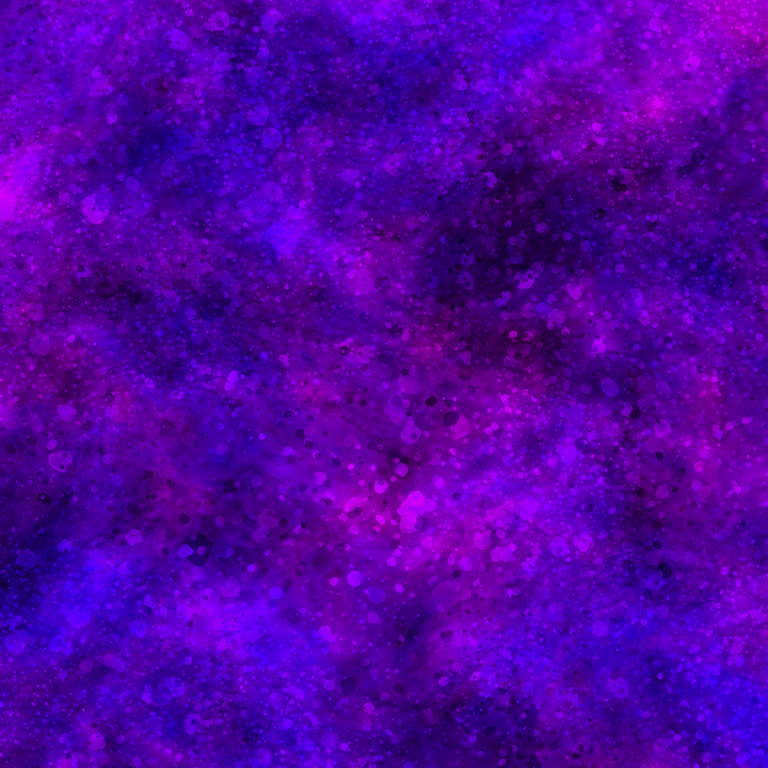
Write a WebGL 1 fragment shader that draws this texture.

```glsl
precision highp float;
// Violet nebula of ragged paint clouds, crowded with clumps of light and dark splatter.

uniform vec2 u_resolution;

// Clouds: x is brightness (the blue channel), y is warmth (red relative to blue).
const vec2 PAINT_MEAN = vec2(0.55, 0.51);
const vec2 PAINT_SPREAD = vec2(0.25, 0.19);
const vec2 PAINT_MIN = vec2(0.22, 0.24);
const vec2 PAINT_MAX = vec2(0.97, 0.90);
const float GLOW_WARMTH = 0.15;
const vec2 CLOUD_SCALE = vec2(5.0, 5.8);
const float CLOUD_GAIN = 0.68;
const int CLOUD_OCTAVES = 6;
const float RAGGED_SCALE = 15.0;
const float RAGGED_SHIFT = 0.018;

// Splatter: sizes are relative to one cell, the edge to the canvas.
const int SPLAT_LAYERS = 6;
const float SPLAT_SCALE = 19.0;
const float SPLAT_STEP = 1.45;
const float SPLAT_MIN_RADIUS = 0.15;
const float SPLAT_EXTRA_RADIUS = 0.27;
const float SPLAT_EDGE = 0.0012;
const float SPLAT_DARKEST = -0.27;
const float SPLAT_LIGHTEST = 0.40;
const float SPLAT_WARMTH = 0.20;
const float CLUMP_SCALE = 7.0;

const mat2 TURN = mat2(0.8, 0.6, -0.6, 0.8);

vec4 hash4(vec2 p) {
  vec4 q = fract(p.xyxy * vec4(0.1031, 0.1030, 0.0973, 0.1099));
  q += dot(q, q.wzxy + 33.33);
  return fract((q.xxyz + q.yzzw) * q.zywx);
}

// Cellular noise: one soft blob per cell, two independent signed channels.
vec2 blobNoise(vec2 p) {
  vec2 cell = floor(p);
  vec2 sum = vec2(0.0);
  for (int y = -1; y <= 1; y++) {
    for (int x = -1; x <= 1; x++) {
      vec2 id = cell + vec2(float(x), float(y));
      vec4 rnd = hash4(id);
      vec2 offset = p - id - rnd.xy;
      float falloff = max(0.0, 1.0 - dot(offset, offset));
      sum += (rnd.zw * 2.0 - 1.0) * falloff * falloff;
    }
  }
  return sum;
}

vec2 clouds(vec2 p) {
  vec2 sum = vec2(0.0);
  float amplitude = 0.85;
  for (int i = 0; i < CLOUD_OCTAVES; i++) {
    sum += amplitude * blobNoise(p);
    p = TURN * p * 2.03 + 17.3;
    amplitude *= CLOUD_GAIN;
  }
  return sum;
}

// Layered sines that bend round drops into irregular ones.
vec2 wobble(vec2 p) {
  return 0.045 * sin(p.yx * 5.3 + vec2(0.0, 1.7))
       + 0.018 * sin(p.yx * 12.1 + p * 3.7 + vec2(2.1, 0.4));
}

// Lays one layer of drops over the paint; clumps share density and tone.
vec2 splatter(vec2 paint, vec2 base, vec2 uv, float scale, float seed) {
  vec2 clump = blobNoise(TURN * uv * CLUMP_SCALE + seed * 7.7);
  float density = smoothstep(-0.75, 0.3, clump.x);
  float edge = SPLAT_EDGE * scale;
  vec2 p = uv * scale + seed * 31.7;
  p += wobble(p);
  vec2 cell = floor(p);
  for (int y = -1; y <= 1; y++) {
    for (int x = -1; x <= 1; x++) {
      vec2 id = cell + vec2(float(x), float(y));
      vec4 rnd = hash4(id + seed * 5.0);
      vec2 extra = fract(rnd.wz * vec2(17.0, 31.0));
      float radius = SPLAT_MIN_RADIUS + SPLAT_EXTRA_RADIUS * rnd.z * rnd.z * rnd.z;
      radius *= density;
      float dist = length(p - id - rnd.xy);
      float mask = 1.0 - smoothstep(radius - edge, radius + edge, dist);
      mask *= smoothstep(0.0, edge, radius) * mix(0.4, 0.95, extra.y);
      float tone = clamp(0.2 + 0.7 * rnd.w + 0.4 * clump.y, 0.0, 1.0);
      vec2 shift = vec2(mix(SPLAT_DARKEST, SPLAT_LIGHTEST, tone),
                        SPLAT_WARMTH * (extra.x - 0.5));
      paint = mix(paint, base + shift, mask);
    }
  }
  return paint;
}

void main() {
  vec2 uv = gl_FragCoord.xy / min(u_resolution.x, u_resolution.y);

  // Cloud ground with torn borders
  vec2 bend = 0.03 * sin(uv.yx * 11.0 + vec2(0.6, 2.4));
  bend += RAGGED_SHIFT * blobNoise(uv * RAGGED_SCALE + 3.0);
  vec2 base = PAINT_MEAN + PAINT_SPREAD * clouds((uv + bend) * CLOUD_SCALE + 41.0);
  base = clamp(base, PAINT_MIN, PAINT_MAX);

  // Splatter from large drops to fine mist
  vec2 paint = base;
  float scale = SPLAT_SCALE;
  for (int i = 0; i < SPLAT_LAYERS; i++) {
    paint = splatter(paint, base, uv, scale, float(i) + 1.0);
    scale *= SPLAT_STEP;
  }

  // Brighter paint glows warmer
  paint.y += GLOW_WARMTH * (paint.x - PAINT_MEAN.x);
  paint = clamp(paint, PAINT_MIN, PAINT_MAX);
  gl_FragColor = vec4(paint.x * paint.y, 0.0, paint.x, 1.0);
}
```
